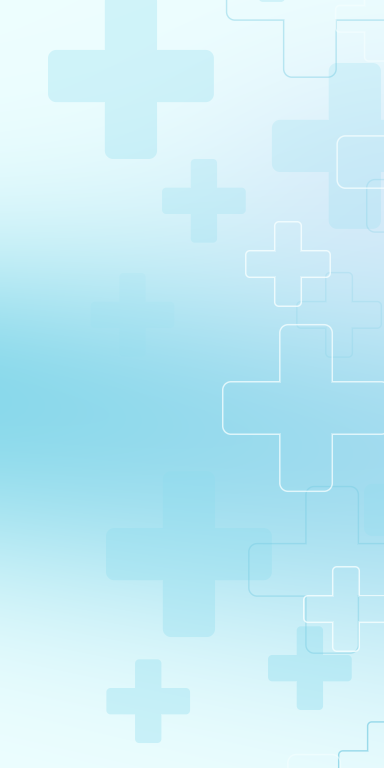
Write a WebGL 2 fragment shader that draws this background.

```glsl
#version 300 es
precision highp float;
// Soft cyan band on a pale vertical gradient, overlaid with rounded plus signs.
// The band is a tilted, lopsided bell curve; the plus signs are distance
// functions drawn either as translucent fills or as thin outlines.

uniform vec2 u_resolution;
out vec4 fragColor;

const vec3 PALE = vec3(0.93, 0.995, 0.997);
const vec3 DEEP_LEFT = vec3(0.54, 0.85, 0.92);
const vec3 DEEP_RIGHT = vec3(0.63, 0.86, 0.935);
const vec3 LAVENDER = vec3(0.82, 0.88, 0.97);
const vec3 FILL_BLUE = vec3(0.55, 0.86, 0.93);
const vec3 LINE_BLUE = vec3(0.45, 0.79, 0.88);
const vec3 LINE_WHITE = vec3(0.97, 1.0, 1.0);
const float LINE_HALF_WIDTH = 0.0019;

// Each plus: centre x, centre y, half length, opacity (unit = canvas width)
const vec4 FILLS[9] = vec4[9](
  vec4(0.341, 1.802, 0.216, 0.30), vec4(0.531, 1.477, 0.109, 0.25),
  vec4(0.924, 1.620, 0.216, 0.23), vec4(0.345, 1.180, 0.109, 0.12),
  vec4(0.492, 0.557, 0.216, 0.33), vec4(0.386, 0.174, 0.109, 0.34),
  vec4(0.807, 0.260, 0.109, 0.38), vec4(1.164, 0.672, 0.216, 0.25),
  vec4(0.708, 2.104, 0.109, 0.30));
const vec4 BLUE_LINES[5] = vec4[5](
  vec4(0.807, 2.016, 0.217, 0.42), vec4(1.172, 1.464, 0.217, 0.25),
  vec4(0.883, 1.180, 0.110, 0.20), vec4(0.865, 0.516, 0.217, 0.40),
  vec4(0.992, 0.010, 0.110, 0.65));
const vec4 WHITE_LINES[6] = vec4[6](
  vec4(0.750, 1.3125, 0.110, 0.80), vec4(0.797, 0.9375, 0.217, 0.75),
  vec4(1.094, 1.578, 0.216, 0.75), vec4(0.901, 0.414, 0.110, 0.80),
  vec4(0.818, -0.182, 0.217, 0.50), vec4(0.984, 1.951, 0.110, 0.55));

float roundedBox(vec2 p, vec2 halfSize, float radius) {
  vec2 q = abs(p) - halfSize + radius;
  return length(max(q, 0.0)) + min(max(q.x, q.y), 0.0) - radius;
}

// Union of two bars, with round outer and sharp inner corners
float plusDistance(vec2 p, float halfLength) {
  vec2 bar = halfLength * vec2(1.0, 0.315);
  float radius = 0.1 * halfLength;
  return min(roundedBox(p, bar, radius), roundedBox(p, bar.yx, radius));
}

float coverage(float d, float pixel) {
  return clamp(0.5 - d / pixel, 0.0, 1.0);
}

float fillAlpha(vec2 p, vec4 shape, float pixel) {
  return shape.w * coverage(plusDistance(p - shape.xy, shape.z), pixel);
}

float lineAlpha(vec2 p, vec4 shape, float pixel) {
  float d = abs(plusDistance(p - shape.xy, shape.z)) - LINE_HALF_WIDTH;
  return shape.w * coverage(d, pixel);
}

float bell(float x) {
  return exp(-x * x);
}

vec3 background(vec2 p) {
  // Band centre sinks and its falloff widens toward the right
  float offset = p.y - mix(0.96, 0.82, p.x);
  float spread = offset > 0.0 ? mix(0.41, 0.56, p.x) : mix(0.48, 0.55, p.x);
  vec3 deep = mix(DEEP_LEFT, DEEP_RIGHT, p.x);
  vec3 color = mix(PALE, deep, bell(offset / spread));
  // Lavender haze at the upper right
  float haze = bell(length((p - vec2(1.05, 1.5)) / vec2(0.5, 0.36)));
  return mix(color, LAVENDER, 0.5 * haze);
}

void main() {
  vec2 p = gl_FragCoord.xy / u_resolution.x;
  float pixel = 1.0 / u_resolution.x;
  vec3 color = background(p);

  for (int i = 0; i < FILLS.length(); i++)
    color = mix(color, FILL_BLUE, fillAlpha(p, FILLS[i], pixel));
  for (int i = 0; i < BLUE_LINES.length(); i++)
    color = mix(color, LINE_BLUE, lineAlpha(p, BLUE_LINES[i], pixel));
  for (int i = 0; i < WHITE_LINES.length(); i++)
    color = mix(color, LINE_WHITE, lineAlpha(p, WHITE_LINES[i], pixel));

  fragColor = vec4(color, 1.0);
}
```
